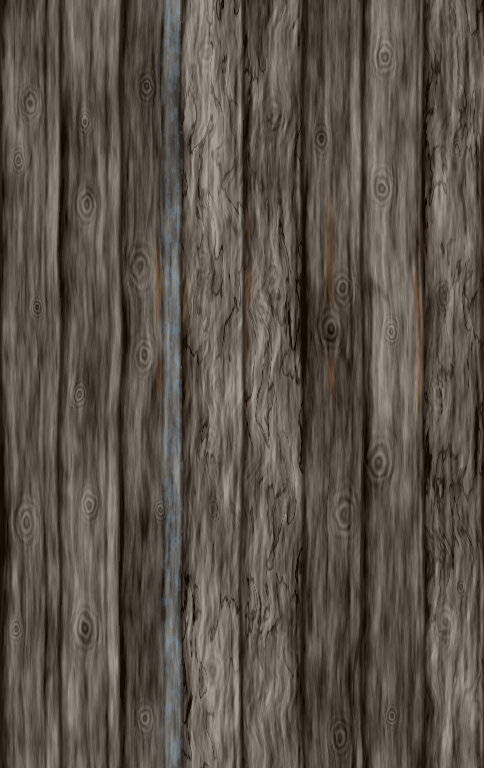
Give the GLSL for this texture, as a Shadertoy shader.

```glsl
const int PLANKS = 8;
const int KNOTS = 5;
const vec3 DARK_WOOD = vec3(0.13, 0.095, 0.065);
const vec3 PALE_WOOD = vec3(0.60, 0.57, 0.53);
const vec3 BLUE_PAINT = vec3(0.43, 0.49, 0.53);
const vec3 RUST = vec3(0.44, 0.28, 0.14);
const float SEAM_WOBBLE = 0.07;
const float GRAIN_CONTRAST = 0.95;
const float BARK_RELIEF = 1.5;
const float CRACK_DEPTH = 0.42;
const float KNOT_SIZE = 0.17;

// Per plank: base tone, bark roughness, start of side strip, rust streak position
const float TONE[PLANKS] = float[](0.50, 0.56, 0.46, 0.74, 0.62, 0.48, 0.60, 0.58);
const float ROUGH[PLANKS] = float[](0.10, 0.05, 0.10, 1.0, 0.95, 0.12, 0.08, 0.75);
const float STRIP[PLANKS] = float[](0.77, 0.78, 0.70, 0.87, 0.92, 0.80, 0.92, 0.90);
const float RUST_X[PLANKS] = float[](-1.0, -1.0, 0.64, 0.05, 0.08, 0.48, 0.93, -1.0);

float hash(vec2 p) {
    return fract(sin(dot(p, vec2(127.1, 311.7))) * 43758.5453);
}

float noise(vec2 p) {
    vec2 i = floor(p), f = fract(p);
    f = f * f * (3.0 - 2.0 * f);
    return mix(mix(hash(i), hash(i + vec2(1, 0)), f.x),
               mix(hash(i + vec2(0, 1)), hash(i + vec2(1, 1)), f.x), f.y);
}

float fbm(vec2 p) {
    float sum = 0.0, amp = 0.5;
    for (int k = 0; k < 4; k++) {
        sum += amp * noise(p);
        p = p * 2.03 + 17.3;
        amp *= 0.5;
    }
    return sum / 0.9375;
}

float barkHeight(vec2 p) {
    p.x += 0.22 * (noise(p * vec2(2.0, 1.6)) - 0.5);
    return fbm(p * vec2(6.0, 1.2));
}

void mainImage(out vec4 fragColor, in vec2 fragCoord) {
    // One unit is one plank width
    vec2 p = fragCoord / iResolution.x * float(PLANKS);
    float height = fragCoord.y / iResolution.y;
    float pixel = float(PLANKS) / iResolution.x;
    p.x += SEAM_WOBBLE * (noise(p * vec2(1.0, 0.7)) - 0.5);
    int id = clamp(int(floor(p.x)), 0, PLANKS - 1);
    float seed = float(id) * 13.7;
    float x = p.x - float(id);
    float rough = ROUGH[id];

    // Knots bend the grain and carry rings
    vec2 grainPos = vec2(x, p.y);
    float rings = 0.0;
    for (int k = 0; k < KNOTS; k++) {
        vec2 key = vec2(seed, float(k) * 3.1);
        vec2 center = vec2(mix(0.25, 0.7, hash(key)),
                           (float(k) + hash(key + 5.0)) * 12.8 / float(KNOTS));
        float size = KNOT_SIZE * mix(0.4, 1.1, hash(key + 9.0));
        vec2 d = (vec2(x, p.y) - center) / size * vec2(1.0, 0.6);
        float near = exp(-0.6 * dot(d, d));
        grainPos.x -= (x - center.x) * near * 0.8;
        float r = length(d) + 0.3 * noise(d * 2.0 + key);
        rings += near * (0.20 * sin(r * 11.0) - 0.28 * exp(-9.0 * r * r));
    }

    // Long fibres, fine streaks and broad weathering
    vec2 g = grainPos + vec2(seed, seed);
    g.x += 0.05 * (noise(g * vec2(1.5, 0.8)) - 0.5);
    float fibre = fbm(g * vec2(9.0, 0.55)) - 0.5;
    float streak = fbm(g * vec2(22.0, 2.2) + 31.0) - 0.5;
    float blotch = fbm(g * vec2(1.4, 0.45) + 7.0) - 0.5;
    float tone = TONE[id] + GRAIN_CONTRAST * (0.65 * fibre + 0.75 * streak)
               + 0.75 * blotch + rings * (1.0 - 0.6 * rough);

    // Hairline splits
    float split = abs(noise(g * vec2(7.0, 0.35) + 53.0) - 0.5);
    tone -= 0.22 * (1.0 - smoothstep(0.0, 0.05, split)) * noise(g * vec2(2.0, 1.5));

    // Flaking bark: lit relief and dark cracks
    vec2 b = vec2(x, p.y) + seed;
    float bark = barkHeight(b);
    float slope = bark - barkHeight(b + vec2(-0.03, 0.03));
    float crack = 1.0 - smoothstep(0.0, 0.055, abs(bark - 0.43));
    float patches = smoothstep(0.25, 0.6, fbm(b * vec2(2.0, 0.6) + 3.0));
    tone += rough * (BARK_RELIEF * slope - CRACK_DEPTH * crack * patches);

    // Pale side strip behind a thin crack
    float stripX = x - STRIP[id] - 0.05 * (noise(vec2(seed, p.y * 0.6)) - 0.5);
    float strip = smoothstep(-pixel, pixel, stripX);
    tone += 0.13 * strip;
    tone -= 0.38 * (1.0 - smoothstep(0.0, 0.035 + pixel, abs(stripX)))
          * (0.4 + 0.6 * noise(vec2(seed + 4.0, p.y * 0.9)));

    // Rounded sides and seams
    float ragged = 0.05 * (noise(vec2(p.x * 3.0, p.y * 2.5)) - 0.5);
    float leftShade = 1.0 - smoothstep(0.0, 0.20, x + ragged);
    float rightShade = 1.0 - smoothstep(0.0, 0.07, 1.0 - x);
    tone -= 0.46 * leftShade + 0.34 * rightShade;
    tone *= mix(0.35, 1.0, smoothstep(0.0, 0.03 + pixel, min(x, 1.0 - x)));

    vec3 color = mix(DARK_WOOD, PALE_WOOD, clamp(tone, -0.12, 1.08));

    // Flecked remains of paint on the third plank
    float fleck = smoothstep(0.48, 0.62, fbm(p * vec2(13.0, 8.0)));
    float painted = id == 2 ? smoothstep(0.55, 0.82, x) : 0.0;
    color = mix(color, BLUE_PAINT * (0.55 + 0.7 * tone), painted * (0.25 + 0.5 * fleck));

    // Rust streaks around mid height
    float rustBand = smoothstep(0.42, 0.52, height) * (1.0 - smoothstep(0.66, 0.78, height));
    float rustLine = exp(-pow((x - RUST_X[id]) / 0.06, 2.0));
    float rustWear = smoothstep(0.35, 0.65, noise(p * vec2(9.0, 2.0) + 41.0));
    color = mix(color, RUST * (0.35 + tone), 0.6 * rustBand * rustLine * rustWear);

    fragColor = vec4(clamp(color, 0.0, 1.0), 1.0);
}
```
